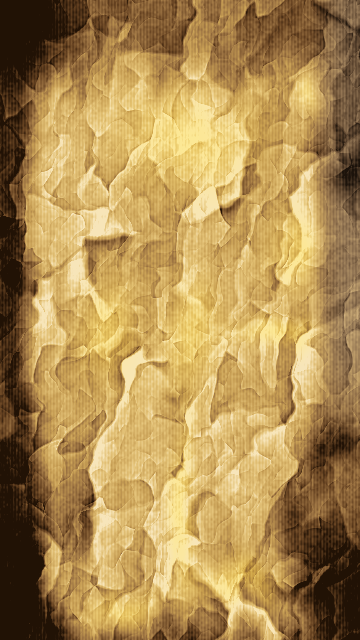
A WebGL 2 fragment shader for this texture:

```glsl
#version 300 es
precision highp float;
// Crumpled, ribbed kraft paper with a glowing centre and burnt borders.
// Warped cell facets give the folds; soft spots and a streaky frame give the
// light; the summed tone is coloured through a brown to cream ramp.

#define FOLD_COARSE vec2(12.0, 6.5)
#define FOLD_MIDDLE vec2(25.0, 13.0)
#define FOLD_FINE vec2(52.0, 30.0)
#define FOLD_TILT 0.3
#define FOLD_DEPTH 0.46
#define WARP 0.028
#define RIBS 112.0
#define RIB_DEPTH 0.045
#define GRAIN 0.13
#define CENTRE_TONE 0.73
#define GLOW_GAIN 0.17
#define SHADOW_GAIN 0.3

uniform vec2 u_resolution;
out vec4 fragColor;

// Soft spots: centre xy, radius zw
const vec4 GLOWS[10] = vec4[10](
    vec4(.52, .79, .18, .08), vec4(.30, .48, .08, .08),
    vec4(.82, .60, .09, .06), vec4(.86, .85, .04, .03),
    vec4(.66, .09, .12, .03), vec4(.51, .22, .03, .14),
    vec4(.53, .49, .07, .08), vec4(.35, .04, .10, .03),
    vec4(.77, .47, .12, .02), vec4(.91, .21, .03, .03));
const vec4 SHADOWS[10] = vec4[10](
    vec4(.02, .50, .06, .16), vec4(.97, .73, .08, .03),
    vec4(.94, .31, .09, .03), vec4(.485, .393, .035, .012),
    vec4(.22, .17, .04, .06), vec4(.81, .21, .04, .07),
    vec4(.82, .085, .09, .02), vec4(.04, .96, .12, .10),
    vec4(.98, .06, .12, .12), vec4(.08, .10, .09, .14));
const vec3 RAMP[6] = vec3[6](
    vec3(.13, .07, .02), vec3(.40, .26, .13), vec3(.61, .45, .26),
    vec3(.78, .62, .33), vec3(.89, .76, .47), vec3(.97, .90, .73));

float hash(vec2 p) {
    return fract(sin(dot(p, vec2(127.1, 311.7))) * 43758.5453);
}

float noise(vec2 p) {
    vec2 i = floor(p), f = fract(p);
    f = f * f * (3.0 - 2.0 * f);
    return mix(mix(hash(i), hash(i + vec2(1, 0)), f.x),
               mix(hash(i + vec2(0, 1)), hash(i + vec2(1, 1)), f.x), f.y);
}

float fbm(vec2 p) {
    return 0.55 * noise(p) + 0.3 * noise(p * 2.1 + 7.3) + 0.15 * noise(p * 4.3 + 3.1);
}

float spots(vec4 list[10], vec2 uv) {
    float sum = 0.0;
    for (int i = 0; i < 10; i++) {
        vec2 d = (uv - list[i].xy) / list[i].zw;
        sum += exp(-dot(d, d));
    }
    return sum;
}

// Tilted plane of one paper cell
float plane(vec2 cell, vec2 rel) {
    float angle = 6.2832 * hash(cell + 5.7);
    return hash(cell + 1.3) - 0.5 + 0.6 * dot(rel, vec2(cos(angle), sin(angle)));
}

// Light on folded facets, with a bright and a dark side along each crease
float folds(vec2 p) {
    vec2 base = floor(p), cellA = base, cellB = base, relA = vec2(0), relB = vec2(0);
    float nearA = 9.0, nearB = 9.0;
    for (int y = -1; y <= 1; y++)
    for (int x = -1; x <= 1; x++) {
        vec2 cell = base + vec2(x, y);
        vec2 rel = p - cell - vec2(hash(cell), hash(cell + 19.4));
        float dist = length(rel);
        if (dist < nearA) {
            nearB = nearA; cellB = cellA; relB = relA;
            nearA = dist; cellA = cell; relA = rel;
        } else if (dist < nearB) {
            nearB = dist; cellB = cell; relB = rel;
        }
    }
    float gap = nearB - nearA;
    float a = plane(cellA, relA), b = plane(cellB, relB);
    float shade = mix(0.5 * (a + b), a, smoothstep(0.0, 0.08, gap));
    return 0.5 * shade + 0.75 * (a - b) * exp(-gap * 8.0) * smoothstep(0.0, 0.05, gap);
}

void main() {
    vec2 uv = gl_FragCoord.xy / u_resolution;
    vec2 p = vec2(uv.x * u_resolution.x / u_resolution.y, uv.y);

    // Crumpled folds at three sizes
    vec2 w = p + WARP * (vec2(fbm(p * 14.0), fbm(p * 14.0 + 31.0)) - 0.5) * 2.0;
    w = mat2(cos(FOLD_TILT), sin(FOLD_TILT), -sin(FOLD_TILT), cos(FOLD_TILT)) * w;
    float relief = folds(w * FOLD_COARSE) + 0.75 * folds(w * FOLD_MIDDLE + 11.0)
                 + 0.45 * folds(w * FOLD_FINE + 23.0);

    // Streaky lit frame, narrower towards the bottom
    vec2 wobble = vec2(fbm(vec2(5.0, 9.0) * uv), fbm(vec2(13.0, 4.0) * uv + 4.0)) - 0.5;
    vec2 q = uv + wobble * vec2(0.06, 0.13);
    float low = 1.0 - smoothstep(0.1, 0.45, uv.y);
    float lit = smoothstep(0.04, 0.13, q.x - 0.04 * low)
              * (1.0 - smoothstep(0.83, 0.92, q.x + 0.05 * low))
              * (1.0 - smoothstep(0.83, 0.95, q.y)) * smoothstep(-0.02, 0.06, q.y);
    float outside = mix(0.2, 0.4, smoothstep(0.0, 0.35, uv.x)) - 0.1 * low;
    float tone = mix(outside, CENTRE_TONE, lit);
    vec2 corner = abs(uv - 0.5) * 2.0;
    tone -= 0.22 * pow(corner.x, 3.0) * pow(corner.y, 3.0);

    // Local light and shade, bent by the folds
    vec2 bent = uv + wobble * 0.06 + relief * vec2(0.02, 0.012);
    float glow = spots(GLOWS, bent);
    tone += GLOW_GAIN * glow - SHADOW_GAIN * spots(SHADOWS, bent);
    tone += FOLD_DEPTH * relief * mix(0.6, 1.0, lit);

    // Vertical fibres, fine grain and ribs
    tone += GRAIN * (fbm(p * vec2(70.0, 9.0)) - 0.5 + noise(p * 260.0) - 0.5);
    tone += RIB_DEPTH * sin(6.2832 * RIBS * uv.x);

    // Colour ramp, yellow glow and grey right border
    float level = clamp(tone, 0.0, 0.999) * 5.0;
    int shadeIndex = int(level);
    vec3 color = mix(RAMP[shadeIndex], RAMP[min(shadeIndex + 1, 5)], fract(level));
    color *= mix(vec3(1), vec3(1.02, 1.01, 0.8), clamp(glow, 0.0, 1.0) * lit);
    float grey = smoothstep(0.84, 0.97, uv.x) * smoothstep(0.25, 0.5, uv.y);
    color = mix(color, vec3(dot(color, vec3(0.35, 0.45, 0.2))) * vec3(1.12, 0.98, 0.84), 0.5 * grey);
    fragColor = vec4(color, 1.0);
}
```
